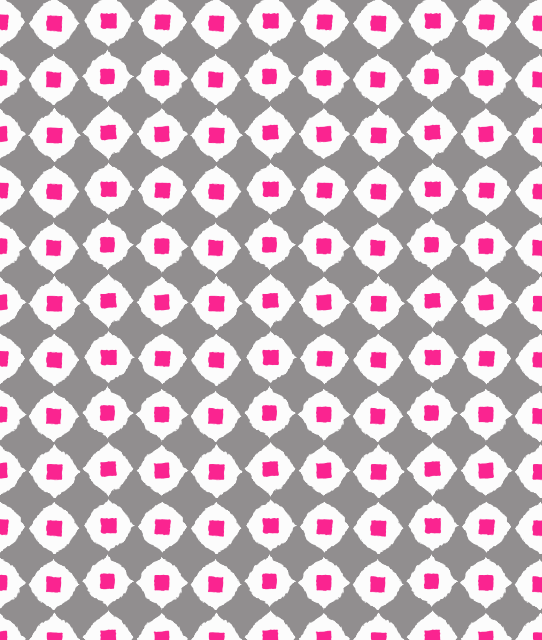
Write a WebGL 2 fragment shader that draws this pattern.

```glsl
#version 300 es
precision highp float;
// Rough hand-cut white medallions with pink square centres on a grey ground.

uniform vec2 u_resolution;
out vec4 fragColor;

float hash(vec2 p) {
    vec3 q = fract(vec3(p.xyx) * 0.1031);
    q += dot(q, q.yzx + 33.33);
    return fract((q.x + q.y) * q.z);
}

float noise(vec2 p) {
    vec2 i = floor(p), f = fract(p);
    f = f * f * (3.0 - 2.0 * f);
    return mix(mix(hash(i), hash(i + vec2(1, 0)), f.x),
               mix(hash(i + vec2(0, 1)), hash(i + vec2(1, 1)), f.x), f.y);
}

// Coarse wobble plus fine tearing, roughly -1 to 1
float raggedness(vec2 p) {
    return 1.2 * (noise(p * 11.0) - 0.5) + 0.9 * (noise(p * 31.0) - 0.5);
}

// Round body with four narrow concave tips on the axes
float medallion(vec2 d, float tipLength) {
    vec2 a = abs(d);
    float axisAngle = atan(min(a.x, a.y), max(a.x, a.y) + 1e-5);
    float radius = 0.374 + tipLength * exp(-axisAngle / 0.14);
    return length(d) - radius;
}

// Square with slightly softened corners
float softSquare(vec2 d, vec2 halfSize) {
    vec2 q = abs(d) - halfSize + 0.02;
    return length(max(q, 0.0)) + min(max(q.x, q.y), 0.0) - 0.02;
}

void main() {
    // One unit is one row pitch, y runs downward
    float rows = 11.41;
    vec2 p = vec2(gl_FragCoord.x, u_resolution.y - gl_FragCoord.y) * rows / u_resolution.y;
    float edge = 0.7 * rows / u_resolution.y;

    vec2 pitch = vec2(0.963, 1.0);
    p.y -= 0.38;
    vec2 cell = floor(p / pitch + 0.5);
    vec2 d = p - cell * pitch;

    // Nine hand-cut variants repeat in blocks of three by three
    vec2 variant = mod(cell, 3.0);
    vec2 seed = variant * 7.0 + 20.0;
    vec2 jitter = vec2(hash(seed), hash(seed + 3.7)) - 0.5;
    d.y -= vec3(0.0, 0.03, -0.015)[int(variant.x)];
    d -= 0.025 * jitter;

    float tipLength = 0.085 + 0.02 * (hash(seed + 1.3) - 0.5);
    vec2 stretch = vec2(0.985 + 0.04 * jitter.y, 1.01 + 0.03 * jitter.x);
    float white = medallion(d / stretch, tipLength) + 0.026 * raggedness(d + seed);

    // Centre squares tilt and vary a little in size
    float tilt = 0.16 * (hash(seed + 5.1) - 0.5);
    vec2 s = mat2(cos(tilt), sin(tilt), -sin(tilt), cos(tilt)) * d;
    float pink = softSquare(s, vec2(0.134, 0.132) + 0.014 * jitter)
               + 0.014 * raggedness(d + seed + 50.0);

    vec3 color = vec3(0.567, 0.557, 0.56);
    color = mix(color, vec3(0.99), smoothstep(edge, -edge, white));
    color = mix(color, vec3(0.98, 0.14, 0.565), smoothstep(edge, -edge, pink));
    fragColor = vec4(color, 1.0);
}
```
